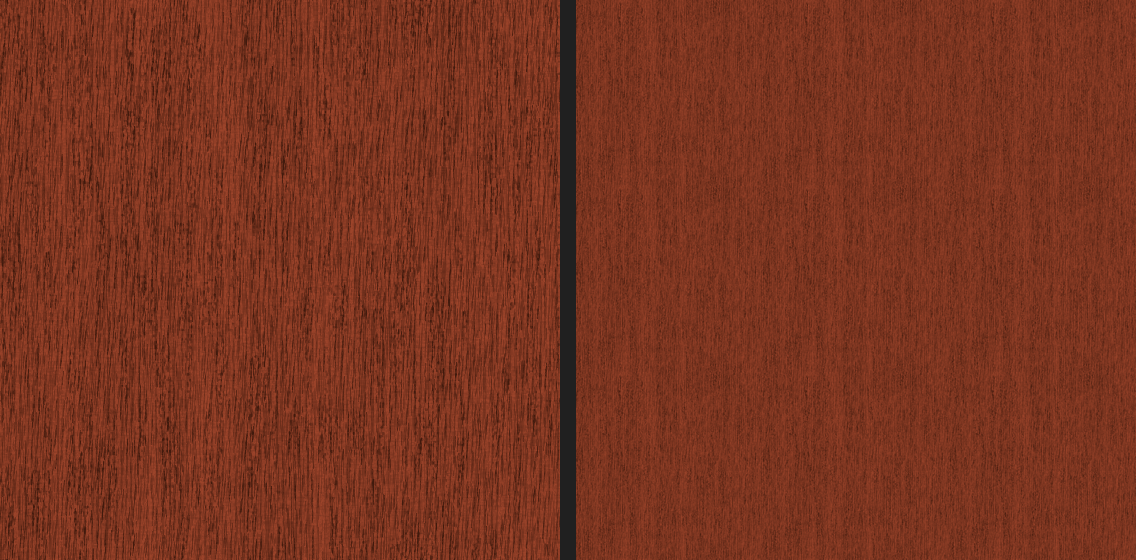
Left, the tile; right, the same tile 3 across and 3 down.
Give the GLSL for this texture, as a three.js fragment shader.

```glsl
// Seamless reddish-brown wood with fine, slightly leaning vertical pores.
varying vec2 vUv;

// Sine-free hash of a cell and a seed
vec3 hash3(vec3 p) {
  p = fract(p * vec3(0.1031, 0.1030, 0.0973));
  p += dot(p, p.yxz + 33.33);
  return fract((p.xxy + p.yxx) * p.zyx);
}

// Value noise with a whole number of cells, so it wraps
float noise(vec2 uv, vec2 cells, float seed) {
  vec2 p = uv * cells;
  vec2 i = floor(p);
  vec2 f = fract(p);
  f = f * f * (3.0 - 2.0 * f);
  vec2 lo = mod(i, cells);
  vec2 hi = mod(i + 1.0, cells);
  float bottom = mix(hash3(vec3(lo, seed)).x, hash3(vec3(hi.x, lo.y, seed)).x, f.x);
  float top = mix(hash3(vec3(lo.x, hi.y, seed)).x, hash3(vec3(hi, seed)).x, f.x);
  return mix(bottom, top, f.y);
}

// Tapered strokes, one per cell, each with its own place, length and depth
float pores(vec2 uv, vec2 cells, float halfWidth, float lean, float seed) {
  vec2 home = floor(uv * cells);
  float ink = 0.0;
  for (int y = -1; y <= 1; y++) {
    for (int x = -1; x <= 1; x++) {
      vec2 cell = home + vec2(float(x), float(y));
      vec2 id = mod(cell, cells);
      vec3 place = hash3(vec3(id, seed));
      vec3 shape = hash3(vec3(id, seed + 7.0));
      vec2 centre = cell + vec2(mix(0.25, 0.75, place.x), place.y);
      vec2 d = uv - centre / cells;
      d.x -= d.y * (lean + 0.04 * (shape.z - 0.5));
      float along = d.y * cells.y / mix(0.35, 0.95, shape.x);
      float taper = sqrt(max(0.0, 1.0 - along * along));
      float width = halfWidth * mix(0.7, 1.3, shape.y) * taper;
      float stroke = 1.0 - smoothstep(width - 0.0005, width + 0.0005, abs(d.x));
      stroke *= smoothstep(0.0, 0.4, taper) * mix(0.35, 1.0, place.z);
      ink = max(ink, stroke);
    }
  }
  return ink;
}

void main() {
  // Gentle wander of the fibres
  vec2 uv = vUv;
  uv.x += 0.006 * (noise(vUv, vec2(4.0, 3.0), 1.0) - 0.5);
  float lean = mix(0.01, 0.11, noise(vUv, vec2(7.0, 4.0), 2.0));

  // Faint growth bands and thin streaks
  float band = noise(uv, vec2(34.0, 1.0), 3.0) - 0.5;
  float streak = noise(uv, vec2(94.0, 4.0), 4.0) - 0.5;
  float fibre = noise(uv, vec2(230.0, 24.0), 5.0) - 0.5;

  // Fine grain and crosswise threads
  float grain = noise(vUv, vec2(500.0, 400.0), 6.0) - 0.5;
  float thread = noise(vUv, vec2(110.0, 440.0), 8.0) - 0.5;

  // Pores, ragged at the grain scale
  float ink = pores(uv, vec2(94.0, 30.0), 0.0013, lean, 11.0);
  ink = max(ink, 0.7 * pores(uv, vec2(130.0, 56.0), 0.0010, lean, 23.0));
  ink = max(ink, 0.65 * pores(uv, vec2(70.0, 15.0), 0.0011, lean * 0.4, 37.0));
  ink *= clamp(0.9 - 0.15 * band + 1.1 * grain, 0.0, 1.3);

  // Broken dark flecks gathered in columns
  float column = smoothstep(0.4, 0.75, noise(uv, vec2(94.0, 9.0), 41.0));
  float fleck = smoothstep(0.5, 0.8, noise(uv, vec2(420.0, 190.0), 43.0));

  float tone = 0.93 + 0.06 * band + 0.12 * streak + 0.13 * fibre;
  tone += 0.28 * grain + 0.16 * thread;
  tone -= 0.74 * ink + 0.36 * column * fleck;

  vec3 poreBrown = vec3(0.25, 0.10, 0.05);
  vec3 woodRed = vec3(0.58, 0.25, 0.155);
  gl_FragColor = vec4(mix(poreBrown, woodRed, clamp(tone, 0.0, 1.1)), 1.0);
}
```
